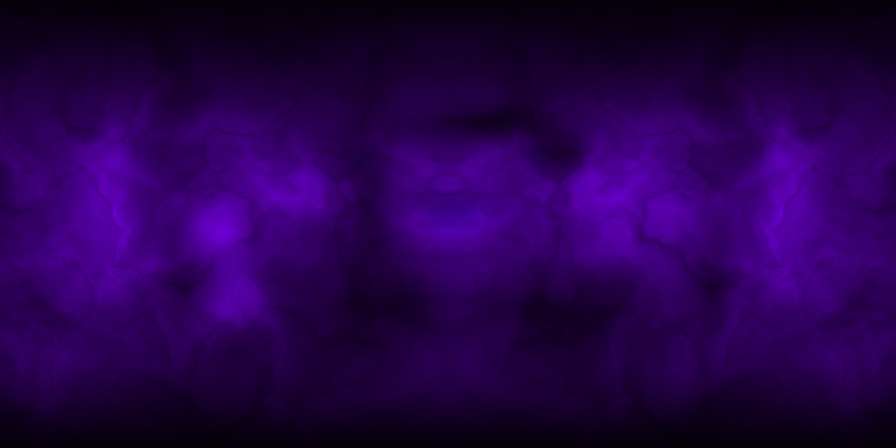
This background is drawn by a WebGL 2 fragment shader. Its source:

```glsl
#version 300 es
precision highp float;
// Violet nebula: soft elliptical glows and shadows over a dim horizontal band.
// Gradient noise warps their outlines, adds cloud texture and thin dark veins;
// the noise is mirrored about the vertical centre line.

uniform vec2 u_resolution;
out vec4 fragColor;

// Tunable values; lengths are in canvas heights, x runs from 0 to 2.
const vec3 VIOLET = vec3(0.51, 0.0, 1.0);
const vec3 INDIGO = vec3(0.17, 0.04, 1.0);
const float HAZE = 0.30;
const float WARP = 0.05;
const float CLOUD_SCALE = 6.0;
const float CLOUD_CONTRAST = 0.72;
const float VEIN_SCALE = 4.2;
const float VEIN_WIDTH = 0.04;
const float VEIN_DEPTH = 0.16;
const float MIRROR_SOFTNESS = 0.05;

// Ellipses: centre x, centre y, radius x, radius y.
const int GLOWS = 11;
const vec4 GLOW[GLOWS] = vec4[](
    vec4(0.24, 0.54, 0.18, 0.20), vec4(1.76, 0.54, 0.18, 0.20),
    vec4(0.20, 0.26, 0.20, 0.13), vec4(1.80, 0.26, 0.20, 0.13),
    vec4(0.51, 0.31, 0.08, 0.07), vec4(0.58, 0.62, 0.14, 0.12),
    vec4(0.67, 0.54, 0.11, 0.08), vec4(1.02, 0.53, 0.18, 0.17),
    vec4(1.38, 0.62, 0.14, 0.13), vec4(1.35, 0.49, 0.10, 0.08),
    vec4(1.48, 0.48, 0.09, 0.12));
const float GLOW_GAIN[GLOWS] = float[](
    0.34, 0.34, 0.06, 0.06, 0.28, 0.21, 0.22, 0.36, 0.30, 0.20, 0.18);

const int SHADES = 10;
const vec4 SHADE[SHADES] = vec4[](
    vec4(1.09, 0.735, 0.15, 0.04), vec4(1.25, 0.67, 0.06, 0.05),
    vec4(0.81, 0.53, 0.05, 0.18), vec4(0.89, 0.31, 0.14, 0.09),
    vec4(1.23, 0.30, 0.16, 0.07), vec4(0.39, 0.40, 0.05, 0.18),
    vec4(1.59, 0.38, 0.05, 0.18), vec4(0.49, 0.18, 0.08, 0.08),
    vec4(0.35, 0.68, 0.06, 0.06), vec4(1.65, 0.68, 0.06, 0.06));
const float SHADE_DEPTH[SHADES] = float[](
    0.62, 0.50, 0.42, 0.58, 0.52, 0.30, 0.36, 0.30, 0.26, 0.26);

const vec4 CORE = vec4(0.495, 0.467, 0.07, 0.066);
const float CORE_GAIN = 0.42;

const int BLUES = 3;
const vec4 BLUE[BLUES] = vec4[](
    vec4(0.80, 0.645, 0.03, 0.025), vec4(1.20, 0.65, 0.03, 0.025),
    vec4(1.02, 0.53, 0.08, 0.05));
const float BLUE_GAIN = 0.24;

// Pseudo-random unit gradient at a lattice point.
vec2 gradient(vec2 cell) {
    uvec2 k = uvec2(ivec2(cell) + 4096);
    uint h = k.x * 73856093u ^ k.y * 19349663u;
    h = (h ^ (h >> 15u)) * 747796405u;
    h = (h ^ (h >> 13u)) * 277803737u;
    float angle = float((h >> 16u) & 65535u) / 65536.0 * 6.28319;
    return vec2(cos(angle), sin(angle));
}

float gradientNoise(vec2 p) {
    vec2 i = floor(p), f = p - i;
    vec2 w = f * f * f * (f * (f * 6.0 - 15.0) + 10.0);
    vec2 e = vec2(1.0, 0.0);
    float low = mix(dot(gradient(i), f), dot(gradient(i + e), f - e), w.x);
    float high = mix(dot(gradient(i + e.yx), f - e.yx),
                     dot(gradient(i + e.xx), f - e.xx), w.x);
    return mix(low, high, w.y);
}

float fbm(vec2 p) {
    float sum = 0.0, gain = 0.6;
    for (int i = 0; i < 5; i++) {
        sum += gain * gradientNoise(p);
        p = mat2(1.6, 1.2, -1.2, 1.6) * p + 7.3;
        gain *= 0.55;
    }
    return sum;
}

// Gaussian falloff from the centre of an ellipse.
float blob(vec2 p, vec4 ellipse) {
    vec2 d = (p - ellipse.xy) / ellipse.zw;
    return exp(-dot(d, d));
}

void main() {
    vec2 uv = gl_FragCoord.xy / u_resolution;
    vec2 p = uv * vec2(2.0, 1.0);
    vec2 m = vec2(length(vec2(p.x - 1.0, MIRROR_SOFTNESS)), p.y);

    // Bend the shapes into cloudy outlines.
    vec2 bend = vec2(fbm(m * 4.0 + 3.1), fbm(m * 4.0 + 19.7));
    vec2 q = p + WARP * bend;

    // Add the glows, then cut the shadows out of them.
    float light = HAZE;
    for (int i = 0; i < GLOWS; i++) light += GLOW_GAIN[i] * blob(q, GLOW[i]);
    for (int i = 0; i < SHADES; i++) light *= 1.0 - SHADE_DEPTH[i] * blob(q, SHADE[i]);

    // Cloud texture and thin veins.
    light *= 1.0 + CLOUD_CONTRAST * fbm(m * CLOUD_SCALE + bend + 11.0);
    float vein = abs(gradientNoise(m * VEIN_SCALE + 0.9 * bend + 47.0));
    light *= 1.0 - VEIN_DEPTH * exp(-vein / VEIN_WIDTH);
    light += CORE_GAIN * blob(p + 0.3 * (q - p), CORE);

    // Fade toward the top and bottom edges.
    light *= smoothstep(-0.06, 0.23, p.y) * (1.0 - smoothstep(0.65, 1.09, p.y));

    // Tint, with faint indigo patches.
    float blue = 0.0;
    for (int i = 0; i < BLUES; i++) blue += BLUE_GAIN * blob(q, BLUE[i]);
    vec3 color = mix(VIOLET, INDIGO, min(blue, 1.0)) * clamp(light, 0.0, 1.0);
    fragColor = vec4(color, 1.0);
}
```
